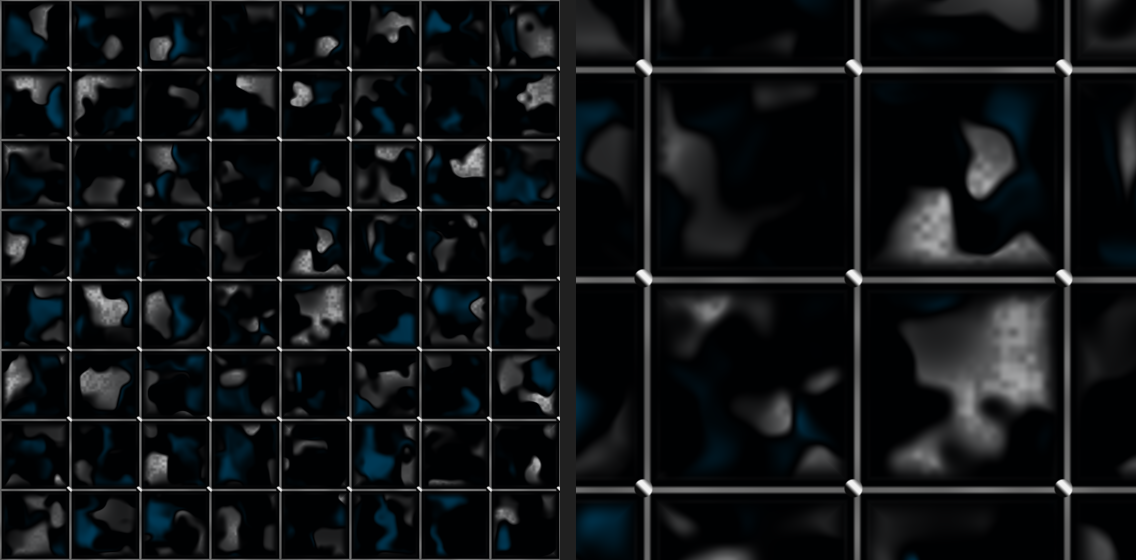
Left, the full canvas; right, a detail of the centre.
Write a Shadertoy shader that draws this pattern.

```glsl
#define GRID 8.0
#define LINE_WIDTH 0.021
#define LINE_GREY 0.42
#define KNOB_RADIUS 0.043
#define BLOB_SCALE 3.3
#define WARP 0.8
#define GREY_CUT 0.58
#define BLUE_CUT 0.53
#define SPECKLE_SCALE 24.0
#define BASE vec3(0.0, 0.002, 0.006)
#define BLUE vec3(0.0, 0.23, 0.34)

// Integer hash to [0, 1)
float hash(ivec2 cell, int seed) {
    uint h = uint(cell.x) * 1597334677u ^ uint(cell.y) * 3812015801u ^ uint(seed) * 2798796415u;
    h = (h ^ (h >> 16)) * 2146121005u;
    h = (h ^ (h >> 15)) * 2221713035u;
    h ^= h >> 16;
    return float(h >> 8) / 16777216.0;
}

// Smooth value noise
float noise(vec2 p, int seed) {
    ivec2 i = ivec2(floor(p));
    vec2 f = fract(p);
    f = f * f * (3.0 - 2.0 * f);
    float low = mix(hash(i, seed), hash(i + ivec2(1, 0), seed), f.x);
    float high = mix(hash(i + ivec2(0, 1), seed), hash(i + ivec2(1, 1), seed), f.x);
    return mix(low, high, f.y);
}

// Smoky grey and blue shapes inside one tile
vec3 tileColor(vec2 local, ivec2 tile) {
    int seed = (tile.x + tile.y * int(GRID)) * 8 + 3;
    vec2 q = local * BLOB_SCALE;
    q += WARP * (vec2(noise(q * 1.5, seed), noise(q * 1.5, seed + 1)) - 0.5);

    float shape = noise(q, seed + 2);
    float tone = noise(local * 2.6 + 7.0, seed + 3);
    float grey = smoothstep(GREY_CUT, GREY_CUT + 0.2, shape) * mix(0.10, 0.72, tone * tone);

    // Fine grain only on the brightest parts
    float grain = noise(local * SPECKLE_SCALE, seed + 4) - 0.5;
    grey *= 1.0 + 0.5 * grain * smoothstep(0.2, 0.45, grey);

    float blue = smoothstep(BLUE_CUT, 1.05, noise(q * vec2(1.2, 0.95) + 13.0, seed + 5));
    blue *= 1.0 - smoothstep(GREY_CUT - 0.2, GREY_CUT + 0.04, shape);

    // Fade toward the tile border
    vec2 inset = min(local, 1.0 - local);
    float fade = smoothstep(0.03, 0.16, min(inset.x, inset.y));
    return BASE + fade * (vec3(grey) + BLUE * blue);
}

void mainImage(out vec4 fragColor, in vec2 fragCoord) {
    vec2 p = fragCoord / iResolution.xy * GRID;
    float pixel = GRID / min(iResolution.x, iResolution.y);
    vec3 color = tileColor(fract(p), ivec2(floor(p)));

    // Rounded wires, brightest along the middle, with a faint inner frame
    vec2 corner = round(p);
    vec2 offset = p - corner;
    vec2 away = abs(offset - vec2(0.006, 0.0));
    float wireDistance = min(away.x, away.y);
    float wire = 1.0 - smoothstep(0.25 * LINE_WIDTH, LINE_WIDTH + 0.5 * pixel, wireDistance);
    float frame = 1.0 - smoothstep(0.0, 0.012 + pixel, abs(wireDistance - 0.055));
    float wear = 0.85 + 0.3 * noise(p * 5.0, 1);
    color += 0.035 * frame * noise(p * 4.0, 2);
    color = mix(color, vec3(LINE_GREY * wear), wire);

    // Glossy knobs at the crossings, none on the left, top or bottom edge
    if (corner.x > 0.5 && corner.y > 0.5 && corner.y < GRID - 0.5) {
        vec2 d = offset + vec2(0.012, -0.008);
        float knob = 1.0 - smoothstep(-pixel, pixel, length(d) - KNOB_RADIUS);
        float light = dot(d, vec2(0.707)) / KNOB_RADIUS;
        float gloss = mix(0.03, 0.95, smoothstep(-0.5, 0.1, light));
        gloss *= 1.0 - 0.6 * smoothstep(0.4, 1.0, light);
        color = mix(color, vec3(gloss), knob);
    }
    fragColor = vec4(color, 1.0);
}
```
